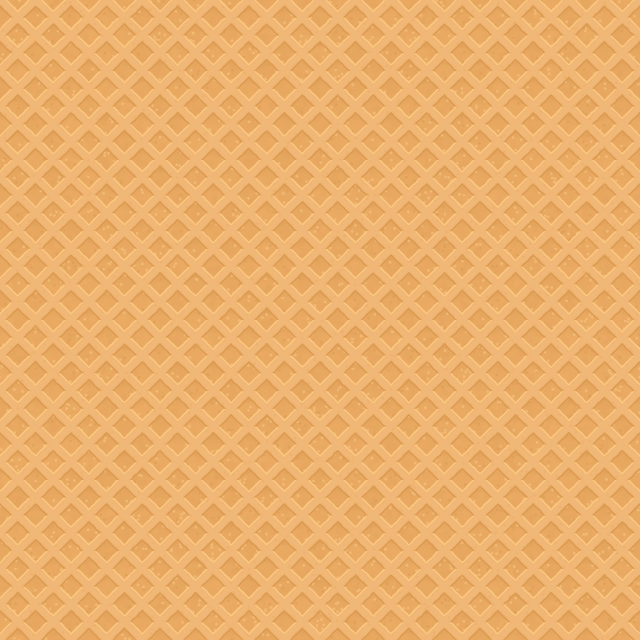
Reproduce this pattern procedurally as a Shadertoy shader.

```glsl
// Baked waffle wafer: a diagonal lattice of raised ridges around speckled square pits.

vec2 hash2(vec2 p) {
    vec3 q = fract(p.xyx * vec3(0.1031, 0.1030, 0.0973));
    q += dot(q, q.yzx + 33.33);
    return fract((q.xx + q.yz) * q.zy);
}

// Wrapping cellular noise: x = distance to nearest seed, y = random value of that seed
vec2 cellular(vec2 uv, float count) {
    vec2 g = uv * count, cell = floor(g), nearest = vec2(9.0, 0.0);
    for (int j = -1; j <= 1; j++)
    for (int i = -1; i <= 1; i++) {
        vec2 c = cell + vec2(i, j);
        vec2 id = mod(c, count);
        float d = length(c + 0.1 + 0.8 * hash2(id) - g);
        if (d < nearest.x) nearest = vec2(d, hash2(id + 171.0).x);
    }
    return nearest;
}

float roundedBox(vec2 p, float halfSize, float radius) {
    vec2 q = abs(p) - halfSize + radius;
    return length(max(q, 0.0)) + min(max(q.x, q.y), 0.0) - radius;
}

void mainImage(out vec4 fragColor, in vec2 fragCoord) {
    vec2 uv = fragCoord / iResolution.xy;
    const float repeats = 18.0;
    vec2 p = uv * repeats;

    // Diagonal lattice: one pit per unit cell of the rotated axes
    vec2 diagonal = vec2(p.x + p.y, p.x - p.y);
    vec2 local = fract(diagonal) - 0.5;
    vec2 centre = floor(diagonal) + 0.5;
    vec2 pitId = mod(vec2(centre.x + centre.y, centre.x - centre.y) * 0.5, repeats);
    vec2 variation = hash2(floor(pitId * 2.0 + 0.5));
    float height = local.x - local.y;
    float aa = 0.75 * 1.414 * repeats / min(iResolution.x, iResolution.y);

    // Slightly uneven moulded edges
    vec2 t = uv * 6.28318;
    float wobble = 0.006 * (sin(t.x * 47.0 + 2.0 * sin(t.y * 31.0)) + sin(t.y * 53.0 + 2.0 * sin(t.x * 29.0)));
    float edge = roundedBox(local, 0.355, 0.04) + wobble;
    float pit = 1.0 - smoothstep(-aa, aa, edge);
    float pitFloor = 1.0 - smoothstep(-aa, aa, edge + 0.06);

    // Ridge with a mottled crust, paler along its crest
    vec2 grain = cellular(uv, 108.0);
    float crest = smoothstep(0.0, 0.12, edge);
    vec3 ridge = mix(vec3(0.94, 0.705, 0.435), vec3(0.94, 0.72, 0.47), clamp(crest * 0.7 + grain.y * 0.5, 0.0, 1.0));

    // Shaded upper walls and lit lower walls
    vec3 wall = mix(vec3(0.985, 0.785, 0.515), vec3(0.86, 0.605, 0.32), smoothstep(-0.04, 0.04, height));

    // Pit floor with its own tint and crumbs
    vec3 base = vec3(0.91, 0.66, 0.38) + 0.012 * (variation.x - 0.5) + 0.014 * (grain.y - 0.5);
    base -= 0.02 * smoothstep(0.1, 0.6, height);
    vec2 crumb = cellular(uv, 150.0);
    float dot1 = 1.0 - smoothstep(0.15, 0.5, crumb.x);
    float pale = dot1 * step(0.95 - 0.13 * variation.y, crumb.y);
    float dark = dot1 * step(crumb.y, 0.06);
    base = mix(base, vec3(0.96, 0.75, 0.48), 0.75 * pale);
    base = mix(base, vec3(0.86, 0.61, 0.32), 0.6 * dark);
    ridge = mix(ridge, vec3(0.91, 0.66, 0.38), 0.35 * dark);

    vec3 colour = mix(ridge, wall, pit);
    colour = mix(colour, base, pitFloor);
    fragColor = vec4(colour, 1.0);
}
```
